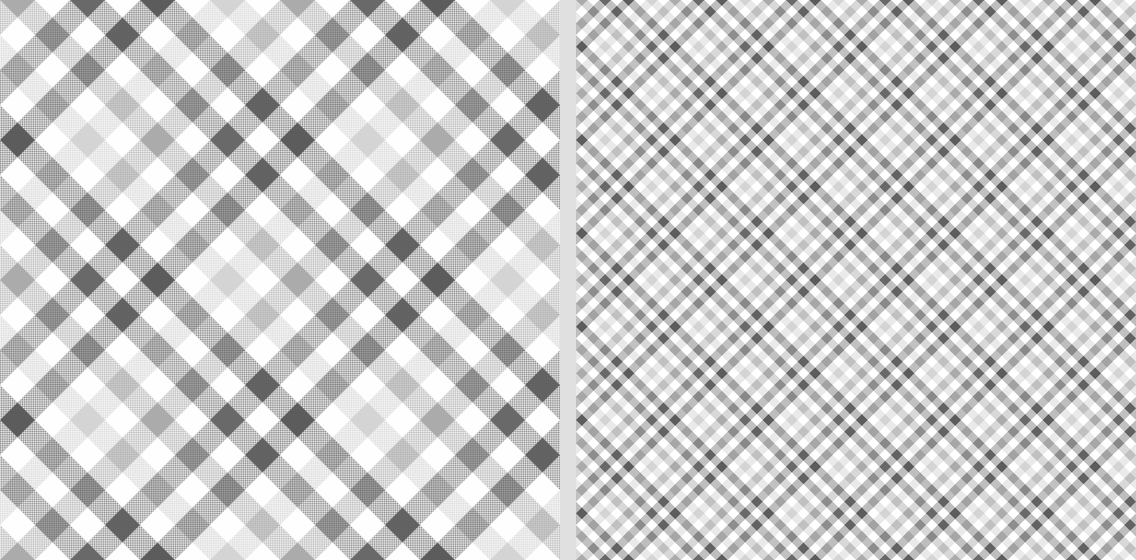
Left, the tile; right, the same tile 3 across and 3 down.
Reproduce this pattern procedurally as a WebGL 1 fragment shader.

```glsl
precision highp float;
// Diagonal grey gingham plaid: four shaded bands per repeat, woven through white.

uniform vec2 u_resolution;

const float REPEATS = 2.0;            // plaid repeats across and down
const float BANDS = 4.0;              // shaded bands in one repeat
const float BAND_HALF = 0.25;         // half band width, as a share of band spacing
const vec4 BAND_SHADES = vec4(0.67, 0.41, 0.36, 0.83);
const float WHITE = 0.995;
const float WEAVE_COUNT = 256.0;      // weave dots across the canvas
const float WEAVE_CONTRAST = 0.55;
const float TAU = 6.2831853;

// Shade of the band with the given index, wrapping every four bands.
float bandShade(float index) {
  float k = mod(index, BANDS);
  if (k < 0.5) return BAND_SHADES.x;
  if (k < 1.5) return BAND_SHADES.y;
  if (k < 2.5) return BAND_SHADES.z;
  return BAND_SHADES.w;
}

// Linear light of the yarn at a position measured in band spacings.
float yarnLight(float t, float edge) {
  float shifted = t + BAND_HALF;
  float fromCentre = abs(fract(shifted) - 0.5);
  float inside = 1.0 - smoothstep(-edge, edge, fromCentre - BAND_HALF);
  float shade = bandShade(floor(shifted));
  return mix(WHITE * WHITE, shade * shade, inside);
}

// Share of the first yarn on top: a square lattice of small diamonds.
float weave(vec2 p, float dotPixels) {
  vec2 s = sin(TAU * fract(p * WEAVE_COUNT));
  float wave = clamp(0.25 * dotPixels * (s.x + s.y), -1.0, 1.0);
  float visible = smoothstep(1.2, 2.0, dotPixels);
  return 0.5 + 0.5 * WEAVE_CONTRAST * visible * wave;
}

void main() {
  vec2 p = gl_FragCoord.xy / u_resolution;
  float size = min(u_resolution.x, u_resolution.y);
  float scale = REPEATS * BANDS;
  float edge = scale / size;

  // Two yarn sets running along opposite diagonals.
  float warp = yarnLight((p.x - p.y) * scale, edge);
  float weft = yarnLight((p.x + p.y) * scale, edge);

  // Blend in linear light, then return to display values.
  float light = mix(weft, warp, weave(p, size / WEAVE_COUNT));
  gl_FragColor = vec4(vec3(sqrt(light)), 1.0);
}
```
